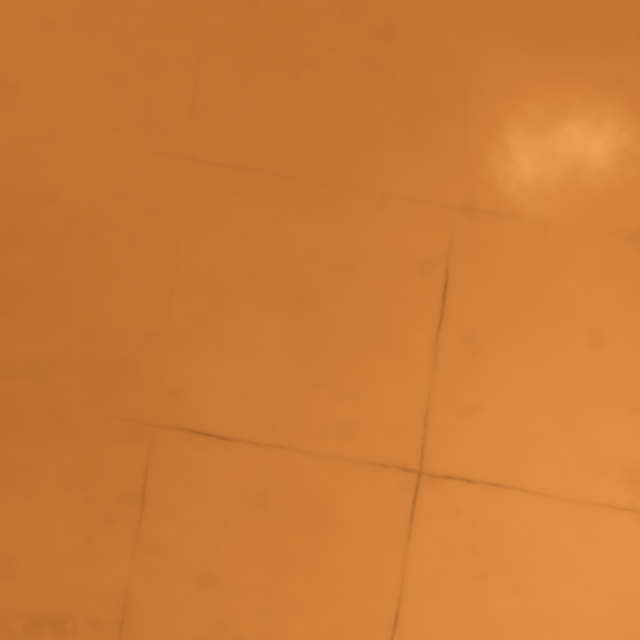
Write a Shadertoy shader that draws this texture.

```glsl
// Warm orange glazed floor tiles, seen slightly askew under a soft lamp.
// A bent lattice gives the worn seams; a broad glow, two glints and layered
// value noise give the sheen, the blotches and the faint smudges.

const vec3 SHADE_COLOR = vec3(0.735, 0.428, 0.180);
const vec3 GLOW_COLOR  = vec3(0.900, 0.575, 0.282);
const vec3 GLINT_COLOR = vec3(0.935, 0.640, 0.335);
const vec3 SEAM_COLOR  = vec3(0.530, 0.280, 0.090);

const vec2  CROSSING    = vec2(0.655, 0.262); // where the main seams meet
const float TILE_SIZE   = 0.425;
const float COLUMN_LEAN = 0.15;
const float COLUMN_BEND = 0.04;
const float ROW_SLOPE   = -0.18;
const float SEAM_WIDTH  = 0.0026;
const float SEAM_WOBBLE = 0.004;
const float SEAM_DEPTH  = 0.55;
const vec2  WEAR_PERIOD = vec2(0.29, 0.38);   // along columns, along rows
const vec2  WEAR_PEAK   = vec2(0.55, 0.33);

const vec2  GLOW_CENTER = vec2(1.02, 0.10);
const float GLOW_RADIUS = 0.60;
const float MOTTLE      = 0.24;
const float GRAIN       = 0.10;

float hash(vec2 p) {
    vec3 q = fract(vec3(p.xyx) * 0.1031);
    q += dot(q, q.yzx + 33.33);
    return fract((q.x + q.y) * q.z);
}

float noise(vec2 p) {
    vec2 i = floor(p), f = fract(p);
    f = f * f * (3.0 - 2.0 * f);
    return mix(mix(hash(i), hash(i + vec2(1, 0)), f.x),
               mix(hash(i + vec2(0, 1)), hash(i + vec2(1, 1)), f.x), f.y);
}

float fbm(vec2 p) {
    float sum = 0.0, amp = 0.5;
    for (int i = 0; i < 5; i++) {
        sum += amp * noise(p);
        p = mat2(1.6, 1.2, -1.2, 1.6) * p + 17.3;
        amp *= 0.5;
    }
    return sum;
}

// Soft elliptical spot, 1 at its center
float spot(vec2 p, vec2 center, vec2 radius) {
    vec2 d = (p - center) / radius;
    return exp(-dot(d, d));
}

// Darkness of a seam at a distance: grimy stretches between faint ones
float seam(float dist, float along, float seed, float peak, float period, float pixel) {
    float wobble = (noise(vec2(along * 34.0, seed)) - 0.5) * SEAM_WOBBLE;
    float d = dist + wobble;
    float width = SEAM_WIDTH + 0.3 * pixel;
    float wave = 0.5 + 0.5 * cos(6.2832 * (along - peak) / period);
    float wear = mix(0.15, 1.0, wave) * mix(0.5, 1.0, noise(vec2(along * 22.0, seed + 5.0)));
    float grit = mix(0.35, 1.15, noise(vec2(along * 120.0, seed + 9.0 + dist * 300.0)));
    float core = exp(-d * d / (width * width));
    float halo = exp(-d * d / 0.00007);
    return SEAM_DEPTH * wear * core * grit + 0.09 * halo * (0.4 + wear);
}

// Both families of seams, fading where the floor is cleaner
float seams(vec2 p, float pixel) {
    vec2 d = p - CROSSING;
    vec2 cell = vec2(d.x - COLUMN_LEAN * d.y + COLUMN_BEND * d.y * d.y,
                     d.y - ROW_SLOPE * d.x) / TILE_SIZE;
    vec2 id = round(cell);
    vec2 dist = (cell - id) * TILE_SIZE;

    float top = 0.64 + 0.3 * id.x;
    float columnFade = mix(0.12, 1.0 + 0.4 * id.x,
                           1.0 - smoothstep(top - 0.1, top + 0.02, p.y));
    float rowFade = smoothstep(0.1, 0.3, p.x) * mix(0.9, 0.2, step(0.5, id.y));

    float column = seam(dist.x, p.y, 3.0 + id.x, WEAR_PEAK.x, WEAR_PERIOD.x, pixel);
    float row = seam(dist.y, p.x, 41.0 + id.y, WEAR_PEAK.y, WEAR_PERIOD.y, pixel);
    float joint = 0.35 * spot(p, CROSSING, vec2(0.006));
    return max(max(columnFade * column, rowFade * row), joint);
}

void mainImage(out vec4 fragColor, in vec2 fragCoord) {
    vec2 p = fragCoord / iResolution.xy;
    float pixel = 1.0 / min(iResolution.x, iResolution.y);

    // Broad light from the lower right, dim along the left side
    float light = 0.12 + 0.8 * spot(p, GLOW_CENTER, vec2(GLOW_RADIUS));
    light -= 0.12 * spot(p, vec2(0.0, 0.5), vec2(0.25, 0.22));
    light += 0.24 * spot(p, vec2(0.88, 0.75), vec2(0.17, 0.14));

    // Cloudy glaze and fine grain
    light += MOTTLE * (fbm(p * 6.0 + 3.0) - 0.48);
    light += GRAIN * (fbm(p * vec2(26.0, 40.0)) - 0.48);
    vec3 color = mix(SHADE_COLOR, GLOW_COLOR, light);

    // Lamp glints with ragged, patchy edges
    vec2 ragged = p + 0.06 * (vec2(fbm(p * 30.0), fbm(p * 30.0 + 50.0)) - 0.48);
    float glint = 0.95 * spot(ragged, vec2(0.915, 0.77), vec2(0.066, 0.048))
                + 0.7 * spot(ragged, vec2(0.82, 0.745), vec2(0.036, 0.06));
    glint *= mix(0.75, 1.15, fbm(p * 45.0 + 20.0));
    color = mix(color, GLINT_COLOR, min(glint, 1.0));

    // Sparse faint smudges, denser in the lower left corner
    float smudge = smoothstep(0.58, 0.85, fbm(p * vec2(15.0, 19.0) + 80.0));
    float corner = spot(p, vec2(0.08, 0.02), vec2(0.09, 0.025))
                 * smoothstep(0.35, 0.65, fbm(p * 40.0));
    color = mix(color, SEAM_COLOR, 0.08 * smudge + 0.18 * corner);

    color = mix(color, SEAM_COLOR, seams(p, pixel));
    fragColor = vec4(color, 1.0);
}
```
